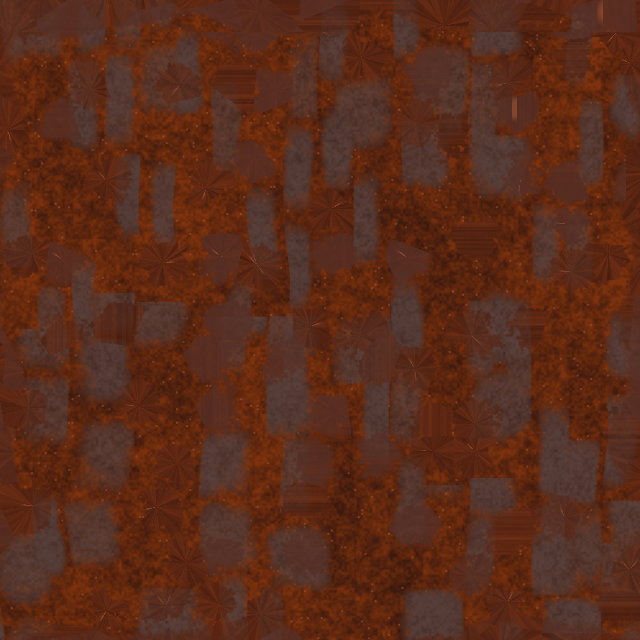
Give the GLSL for this texture, as a three.js fragment shader.

```glsl
varying vec2 vUv;

const vec3 DARK_RUST = vec3(0.24, 0.10, 0.055);
const vec3 BRIGHT_RUST = vec3(0.49, 0.195, 0.05);
const vec3 STEEL = vec3(0.325, 0.235, 0.22);
const vec3 UMBER = vec3(0.27, 0.11, 0.06);
const vec3 SIENNA = vec3(0.43, 0.18, 0.085);
const vec3 PLUM = vec3(0.34, 0.19, 0.16);
const vec3 PALE_FLAKE = vec3(0.66, 0.36, 0.22);

float hash(vec2 p) {
  vec3 q = fract(p.xyx * 0.1031);
  q += dot(q, q.yzx + 33.33);
  return fract((q.x + q.y) * q.z);
}

float noise(vec2 p) {
  vec2 i = floor(p), f = fract(p);
  f = f * f * (3.0 - 2.0 * f);
  float low = mix(hash(i), hash(i + vec2(1.0, 0.0)), f.x);
  float high = mix(hash(i + vec2(0.0, 1.0)), hash(i + 1.0), f.x);
  return mix(low, high, f.y);
}

float fbm(vec2 p) {
  float sum = 0.0, amp = 0.533;
  for (int i = 0; i < 4; i++) {
    sum += amp * noise(p);
    p = p * 2.03 + 17.0;
    amp *= 0.5;
  }
  return sum;
}

// Flat bands with narrow blended borders
float bands(float t, float seed) {
  float i = floor(t);
  return mix(hash(vec2(i, seed)), hash(vec2(i + 1.0, seed)), smoothstep(0.75, 1.0, fract(t)));
}

// Worn areas: ragged soft blobs, cut straight at the side of their cell
float wornLayer(vec2 uv, vec2 grid, float coverage, float seed, float ragged) {
  vec2 p = uv * grid;
  p.y += 0.8 * hash(vec2(floor(p.x), seed));
  vec2 id = floor(p) + seed;
  vec2 cell = fract(p) - 0.5;
  vec2 c = cell + vec2(0.5, 0.2) * (vec2(hash(id + 3.1), hash(id + 7.7)) - 0.5);
  vec2 q = 4.0 * c * c;
  float d = sqrt(dot(q, q)) + 1.5 * (ragged - 0.5);
  vec2 cut = smoothstep(0.0, 0.04, 0.5 - abs(cell));
  float strength = 0.65 + 0.35 * hash(id + 5.3);
  return (1.0 - smoothstep(0.25, 1.0, d)) * cut.x * cut.y * strength * step(hash(id), coverage);
}

// Nearest scattered centre: offset in xy, cell hash in z
vec3 nearestCentre(vec2 p) {
  vec2 base = floor(p);
  vec3 best = vec3(9.0, 9.0, 0.0);
  for (int y = -1; y <= 1; y++) {
    for (int x = -1; x <= 1; x++) {
      vec2 id = base + vec2(float(x), float(y));
      vec2 centre = id + 0.15 + 0.7 * vec2(hash(id + 11.0), hash(id + 29.0));
      vec2 d = p - centre;
      if (dot(d, d) < dot(best.xy, best.xy)) best = vec3(d, hash(id + 43.0));
    }
  }
  return best;
}

// Smeared colour: radial wedges, or level and upright streaks
vec3 smearColour(vec2 uv, vec3 centre) {
  float seed = floor(centre.z * 500.0);
  float kind = hash(vec2(seed, 2.0));
  float t = atan(centre.y, centre.x) * 5.0 + 20.0;
  if (kind > 0.65) t = uv.y * 130.0;
  if (kind > 0.88) t = uv.x * 120.0;
  float tone = 0.6 * bands(t, seed) + 0.4 * bands(t * 2.7, seed + 9.0);
  vec3 colour = mix(UMBER, SIENNA, tone);
  colour = mix(colour, PLUM, 0.75 * smoothstep(0.55, 0.8, hash(vec2(seed, 6.0))));
  float flake = step(0.975, hash(vec2(floor(t), seed + 4.0)));
  flake *= 1.0 - smoothstep(0.12, 0.3, length(centre.xy));
  return mix(colour, PALE_FLAKE, 0.6 * flake);
}

void main() {
  vec2 uv = vUv;
  float grain = fbm(uv * 75.0);
  float fine = noise(uv * 250.0);
  float ragged = 0.55 * fbm(uv * 22.0) + 0.3 * grain + 0.15 * fine;
  vec2 warped = uv + vec2(0.016, 0.01) * (vec2(noise(uv * 9.0), noise(uv * 8.0 + 40.0)) - 0.5);

  // Grainy rust in upright strips
  vec2 strip = vec2(floor(warped.x * 18.0), floor(warped.y * 4.0 + hash(vec2(floor(warped.x * 18.0), 8.0))));
  float tone = 0.5 + 1.0 * (grain - 0.5) + 0.5 * (fine - 0.5);
  tone += 0.7 * (fbm(uv * 5.0 + 3.0) - 0.5) + 0.22 * (hash(strip) - 0.5);
  vec3 colour = mix(DARK_RUST, BRIGHT_RUST, clamp(tone, 0.0, 1.0));

  // Tiny bright specks
  vec2 speckCell = uv * 190.0;
  float speck = step(0.975, hash(floor(speckCell)));
  speck *= 1.0 - smoothstep(0.15, 0.5, length(fract(speckCell) - 0.5));
  colour = mix(colour, PALE_FLAKE, 0.5 * speck);

  // Smears in gaps and along the border
  vec3 centre = nearestCentre(uv * mix(13.0, 11.0, step(0.95, uv.y)));
  float reach = length(centre.xy) + 1.2 * (ragged - 0.5);
  float smear = (1.0 - smoothstep(0.38, 0.52, reach)) * step(centre.z, 0.45);
  float rim = min(min(uv.x, 1.0 - uv.x), min(uv.y, 1.02 - uv.y - 0.04));
  rim += 0.07 * (noise(uv * 10.0 + 70.0) - 0.5);
  smear = max(smear, 1.0 - smoothstep(0.012, 0.025, rim));
  colour = mix(colour, smearColour(uv, centre), 0.9 * smear);

  // Grey worn areas: tall strips, broad blocks low down
  float worn = wornLayer(warped, vec2(18.0, 6.5), 0.36, 5.0, ragged);
  float blocks = mix(0.65, 0.2, smoothstep(0.42, 0.55, uv.y + 0.25 * step(0.5, uv.x)));
  worn = max(worn, wornLayer(warped, vec2(9.6, 8.2), blocks, 31.0, ragged));
  worn *= 1.0 - 0.6 * smear;
  worn = clamp(worn + 0.35 * worn * (fine + grain - 1.0), 0.0, 0.95);
  vec3 steel = STEEL * (1.0 + 0.14 * (grain - 0.5) + 0.1 * (fine - 0.5));
  colour = mix(colour, steel, worn);

  gl_FragColor = vec4(colour, 1.0);
}
```
